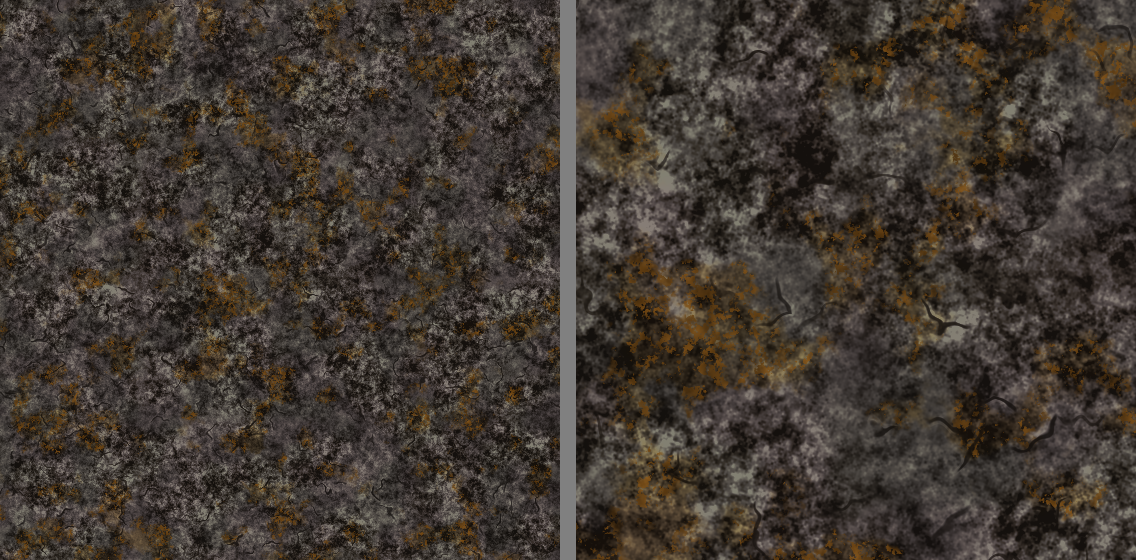
Left: the whole. Right: its middle third, enlarged.
This texture is drawn by a Shadertoy shader. Its source:

```glsl
// Weathered dark stone: fine gritty grain over small cloudy grey mottling,
// with pale dusty patches, clusters of rust specks and thin bent cracks.
// Layered value noise sets a tone, which a four-step grey ramp colours.

#define CLOUD_SCALE 25.0
#define CLOUD_CONTRAST 3.3
#define GRAIN_SCALE 88.0
#define GRAIN_CONTRAST 8.6
#define MEAN_TONE 0.98
#define DUST_AMOUNT 0.9
#define RUST_AMOUNT 0.8
#define CRACK_CELLS 30.0
#define CRACK_CHANCE 0.42
#define CRACK_WIDTH 0.022
#define SEAM_COUNT 4.0
#define SEAM_FADE 0.3

const vec3 PIT = vec3(0.075, 0.062, 0.055);
const vec3 DARK = vec3(0.150, 0.132, 0.124);
const vec3 STONE = vec3(0.240, 0.220, 0.218);
const vec3 PALE = vec3(0.340, 0.312, 0.302);
const vec3 LICHEN = vec3(0.470, 0.448, 0.420);
const vec3 RUST = vec3(0.450, 0.280, 0.070);

float hash(vec2 p) {
    vec3 q = fract(p.xyx * 0.1031);
    q += dot(q, q.yzx + 33.33);
    return fract((q.x + q.y) * q.z);
}

float valueNoise(vec2 p) {
    vec2 cell = floor(p), f = fract(p);
    f = f * f * (3.0 - 2.0 * f);
    float low = mix(hash(cell), hash(cell + vec2(1, 0)), f.x);
    float high = mix(hash(cell + vec2(0, 1)), hash(cell + vec2(1, 1)), f.x);
    return mix(low, high, f.y);
}

// Four turned octaves, scaled to 0..1.
float fbm(vec2 p, float gain) {
    float sum = 0.0, total = 0.0, weight = 1.0;
    for (int i = 0; i < 4; i++) {
        sum += weight * valueNoise(p);
        total += weight;
        weight *= gain;
        p = mat2(1.6, 1.2, -1.2, 1.6) * p + 17.3;
    }
    return sum / total;
}

// x: dark crack, y: lit lip beside it.
vec2 cracks(vec2 uv) {
    vec2 p = uv * CRACK_CELLS;
    p += 0.30 * vec2(valueNoise(p * 4.0), valueNoise(p * 4.0 + 40.0));
    float soft = max(CRACK_CELLS / iResolution.y, 0.045);
    vec2 result = vec2(0);
    for (int j = -1; j <= 1; j++)
    for (int i = -1; i <= 1; i++) {
        vec2 cell = floor(p) + vec2(i, j);
        if (hash(cell + 71.0) > CRACK_CHANCE) continue;
        vec2 centre = cell + vec2(hash(cell + 5.0), hash(cell + 9.0));
        float angle = 6.2832 * hash(cell + 23.0);
        float reach = mix(0.25, 0.65, hash(cell + 37.0));
        float bend = 1.4 * (hash(cell + 51.0) - 0.5);
        vec2 q = p - centre;
        q = mat2(cos(angle), -sin(angle), sin(angle), cos(angle)) * q;
        q.y += bend * abs(q.x);
        float taper = max(1.0 - q.x * q.x / (reach * reach), 0.0);
        float width = CRACK_WIDTH * taper;
        float fade = smoothstep(0.0, 0.6, taper) * mix(0.5, 1.0, hash(cell + 83.0));
        float line = 1.0 - smoothstep(0.0, soft, abs(q.y) - width);
        float lip = 1.0 - smoothstep(0.0, soft, abs(q.y - 0.09) - width);
        result = max(result, fade * vec2(line, lip));
    }
    return result;
}

vec3 stoneRamp(float tone) {
    vec3 colour = mix(PIT, DARK, clamp(tone + 1.0, 0.0, 1.0));
    colour = mix(colour, STONE, clamp(tone, 0.0, 1.0));
    colour = mix(colour, PALE, clamp(tone - 1.0, 0.0, 1.0));
    return mix(colour, LICHEN, clamp(tone - 2.0, 0.0, 1.35));
}

void mainImage(out vec4 fragColor, in vec2 fragCoord) {
    vec2 uv = fragCoord / iResolution.y;
    vec2 warp = vec2(fbm(uv * 55.0, 0.7), fbm(uv * 55.0 + 60.0, 0.7));
    vec2 ragged = uv + 0.022 * (warp - 0.5);

    // Broad layers
    float cloud = fbm(ragged * CLOUD_SCALE, 0.6) - 0.5;
    float dust = smoothstep(0.62, 0.80, fbm(ragged * 24.0 + 90.0, 0.45));
    float rough = smoothstep(0.3, 0.7, valueNoise(ragged * 20.0 + 12.0));
    float rustZone = fbm(ragged * 24.0 + 31.0, 0.5);
    float brown = smoothstep(0.53, 0.70, rustZone);

    // Tone from clouds, grit and dust, calmer along faint seams
    float grain = fbm(uv * GRAIN_SCALE + 7.0, 0.9) - 0.5;
    float grit = GRAIN_CONTRAST * mix(0.7, 1.25, rough) * (1.0 - 0.4 * dust);
    float tone = CLOUD_CONTRAST * cloud + grit * grain + DUST_AMOUNT * dust - 0.5 * brown;
    vec2 seamDistance = abs(fract(ragged * SEAM_COUNT + 0.5) - 0.5) / SEAM_COUNT;
    float seam = 1.0 - smoothstep(0.004, 0.022, min(seamDistance.x, seamDistance.y));
    tone = MEAN_TONE + tone * (1.0 - SEAM_FADE * seam);

    // Cracks cut into the tone
    vec2 crack = cracks(uv);
    tone += 0.7 * crack.y * (1.0 - crack.x);
    tone = mix(tone, -0.9, 0.85 * crack.x);

    // Tints and rust
    vec3 colour = stoneRamp(tone);
    float hue = smoothstep(0.2, 0.8, valueNoise(ragged * 26.0 + 55.0));
    colour *= mix(vec3(1.02, 0.99, 1.00), vec3(0.99, 1.01, 0.97), hue);
    float pitted = 1.0 - smoothstep(0.6, 1.6, tone);
    colour *= mix(vec3(1), vec3(1.08, 0.98, 0.74), max(brown, 0.35 * pitted * rough));
    float speck = smoothstep(0.53, 0.63, fbm(uv * 150.0 + 3.0, 0.8));
    float rust = speck * smoothstep(0.56, 0.68, rustZone) * (1.0 - dust) * (1.0 - crack.x);
    float glow = mix(0.65, 1.2, valueNoise(uv * 170.0 + 19.0));
    colour = mix(colour, RUST * glow, RUST_AMOUNT * rust);

    fragColor = vec4(clamp(colour, 0.0, 1.0), 1.0);
}
```
